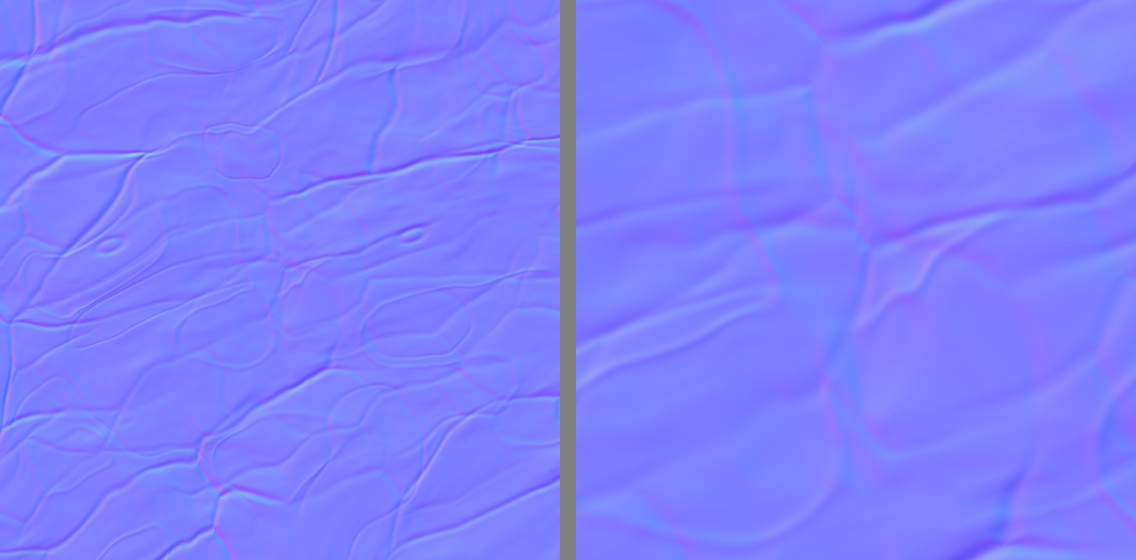
Left: the whole. Right: its middle third, enlarged.
Write a three.js fragment shader that draws this texture map.

```glsl
// Tangent-space normal map of weathered rock: slanted slabs split by soft wavy cracks.
#define TILT 0.34               // slant of the slabs, radians
#define SLABS vec2(3.4, 5.8)    // slabs along and across the slant
#define CRACK_DEPTH 0.0029
#define CRACK_WIDTH 0.0066
#define LIP_HEIGHT 0.0016       // swelling or dip beside a crack
#define LIP_WIDTH 0.022
#define WARP 0.11
#define RELIEF 1.65             // strength of the surface unevenness
#define WRINKLE 0.0006          // height of the faint curved wrinkles
#define PITS 2
#define SAMPLE_STEP 0.0019

varying vec2 vUv;

vec2 hash2(vec2 p) {
  vec3 q = fract(p.xyx * vec3(0.1031, 0.1030, 0.0973));
  q += dot(q, q.yzx + 33.33);
  return fract((q.xx + q.yz) * q.zy);
}

// Two channels of smooth value noise
vec2 noise2(vec2 p) {
  vec2 i = floor(p), f = p - i;
  f = f * f * f * (f * (f * 6.0 - 15.0) + 10.0);
  vec2 low = mix(hash2(i), hash2(i + vec2(1.0, 0.0)), f.x);
  vec2 high = mix(hash2(i + vec2(0.0, 1.0)), hash2(i + 1.0), f.x);
  return mix(low, high, f.y);
}

vec2 seedPoint(vec2 cell) {
  return cell + 0.1 + 0.8 * hash2(cell + 50.0);
}

// Cellular cracks: x = crack depth, y = lip height, both relative
vec2 cracks(vec2 q, vec2 scale) {
  vec2 p = q * scale, base = floor(p), home = base, nearest = p;
  float best = 100.0;
  for (int j = -1; j <= 1; j++)
    for (int i = -1; i <= 1; i++) {
      vec2 cell = base + vec2(float(i), float(j));
      vec2 s = seedPoint(cell) - p;
      float d = dot(s, s);
      if (d < best) { best = d; home = cell; nearest = s; }
    }
  float crack = 0.0, border = 1.0;
  for (int j = -2; j <= 2; j++)
    for (int i = -2; i <= 2; i++) {
      if (i == 0 && j == 0) continue;
      vec2 s = seedPoint(home + vec2(float(i), float(j))) - p;
      vec2 n = normalize(s - nearest);
      float d = dot(0.5 * (s + nearest), n) / length(n * scale);
      float strength = mix(0.55, 1.0, abs(n.y));
      crack = max(crack, strength * exp(-d * d / (CRACK_WIDTH * CRACK_WIDTH)));
      border = min(border, d);
    }
  float t = border / LIP_WIDTH;
  float lip = (hash2(home + 91.0).x * 2.0 - 0.8) * t * exp(-t * t);
  return vec2(crack, lip);
}

float height(vec2 uv) {
  float c = cos(TILT), s = sin(TILT);
  vec2 q = mat2(c, -s, s, c) * uv + 2.0;

  // Small oval pits
  float h = 0.0;
  for (int i = 0; i < PITS; i++) {
    vec2 center = 0.15 + 0.7 * hash2(vec2(float(i) * 7.0 + 3.0, 18.0));
    vec2 e = mat2(c, -s, s, c) * (uv - center);
    float r = (length(e / vec2(0.024, 0.011)) - 1.0) / 0.45;
    h -= 0.0016 * exp(-r * r);
  }

  // Bend the slabs
  q += WARP * (noise2(q * 4.0) - 0.5);
  q += 0.34 * WARP * (noise2(q * 11.0 + 7.0) - 0.5);
  q += 0.07 * WARP * (noise2(q * 30.0 + 4.0) - 0.5);

  // Main cracks fade in and out, fainter ones lie between them
  vec2 fade = smoothstep(0.25, 0.85, noise2(q * vec2(5.0, 7.0) + 31.0));
  vec2 large = cracks(q, SLABS);
  vec2 small = cracks(q + 5.3, SLABS * 1.7);
  h -= CRACK_DEPTH * (large.x * mix(0.12, 1.0, fade.x) + 0.35 * small.x * fade.y);
  h += LIP_HEIGHT * (large.y + 0.3 * small.y * fade.y);

  // Faint curved wrinkles along noise contours
  vec2 contour = (noise2(q * vec2(6.0, 9.0) + 17.0) - vec2(0.42, 0.58)) / 0.035;
  vec2 ridge = exp(-contour * contour);
  h += WRINKLE * (ridge.x - ridge.y);

  // Swells, uneven patches and fine streaks along the slant
  h += RELIEF * 0.0030 * noise2(q * vec2(5.0, 9.0)).x;
  h += RELIEF * 0.0014 * noise2(q * vec2(14.0, 24.0) + 3.0).x;
  h += RELIEF * 0.00034 * noise2(q * vec2(38.0, 60.0) + 9.0).x;
  return h;
}

void main() {
  vec2 e = vec2(SAMPLE_STEP, 0.0);
  float dx = height(vUv + e.xy) - height(vUv - e.xy);
  float dy = height(vUv + e.yx) - height(vUv - e.yx);
  // Red axis points left, green axis points up
  vec3 normal = normalize(vec3(dx, -dy, 2.0 * SAMPLE_STEP));
  gl_FragColor = vec4(normal * 0.5 + 0.5, 1.0);
}
```
